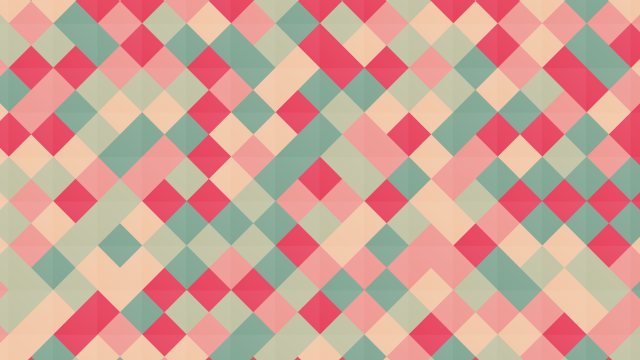
Reproduce this pattern procedurally as a Shadertoy shader.

```glsl
// A mosaic of five-coloured diamonds on a lattice turned by 45 degrees.
// Hashed colours are redrawn so that neighbours join mostly in pairs, and a
// faint upright grid of sawtooth gradients adds a soft sheen over the top.

const float TILES_DOWN = 8.1;              // diamond diagonals per canvas height
const vec2  ANCHOR = vec2(0.5, 0.565);     // canvas position of a lattice corner
const float SHEEN = 0.055;                 // strength of the upright gradients
const float JOIN_CHANCE = 0.6;             // chance that a cell may join one neighbour
const int   MAX_DRAWS = 5;
const float SEED = 17.0;

const vec3 PALETTE[5] = vec3[5](
    vec3(0.77, 0.77, 0.66),   // sage
    vec3(0.53, 0.67, 0.60),   // teal
    vec3(0.94, 0.62, 0.60),   // pink
    vec3(0.95, 0.79, 0.67),   // peach
    vec3(0.91, 0.30, 0.40));  // crimson

float hash(vec2 cell, float salt) {
    vec3 p = fract(vec3(cell, salt + SEED) * vec3(0.1031, 0.1030, 0.0973));
    p += dot(p, p.yzx + 33.33);
    return fract((p.x + p.y) * p.z);
}

int drawColour(vec2 cell, float salt) {
    return min(int(hash(cell, salt) * 5.0), 4);
}

// Even cells draw freely; odd cells redraw if they match too many neighbours.
int cellColour(vec2 cell) {
    int colour = drawColour(cell, 0.0);
    if (mod(cell.x + cell.y, 2.0) < 0.5) return colour;

    int allowed = hash(cell, 50.0) < JOIN_CHANCE ? 1 : 0;
    for (int i = 1; i <= MAX_DRAWS; i++) {
        int matches = 0;
        for (int side = -1; side <= 1; side += 2) {
            float s = float(side);
            if (drawColour(cell + vec2(s, 0.0), 0.0) == colour) matches++;
            if (drawColour(cell + vec2(0.0, s), 0.0) == colour) matches++;
        }
        if (matches <= allowed) break;
        colour = drawColour(cell, float(i) * 7.0);
    }
    return colour;
}

vec3 cellPaint(vec2 cell) {
    return PALETTE[cellColour(cell)];
}

// Rising ramp with a drop one pixel wide.
vec2 softSaw(vec2 x, float pixel) {
    vec2 f = fract(x);
    return min(f, (1.0 - f) / pixel);
}

void mainImage(out vec4 fragColor, in vec2 fragCoord) {
    float pixel = TILES_DOWN / iResolution.y;
    vec2 p = (fragCoord - ANCHOR * iResolution.xy) * pixel;

    // Diamonds: blend the four nearest cells across a pixel-wide edge
    vec2 lattice = vec2(p.x + p.y, p.x - p.y) - 0.5;
    vec2 cell = floor(lattice);
    vec2 blend = clamp((fract(lattice) - 0.5) / (1.414 * pixel) + 0.5, 0.0, 1.0);
    vec3 near = mix(cellPaint(cell), cellPaint(cell + vec2(1.0, 0.0)), blend.x);
    vec3 far = mix(cellPaint(cell + vec2(0.0, 1.0)), cellPaint(cell + 1.0), blend.x);
    vec3 colour = mix(near, far, blend.y);

    // Sheen: each upright square brightens towards its upper right
    vec2 ramp = softSaw(p, pixel);
    colour += SHEEN * (ramp.x + ramp.y - 1.0) * (1.0 - colour);

    fragColor = vec4(colour, 1.0);
}
```
